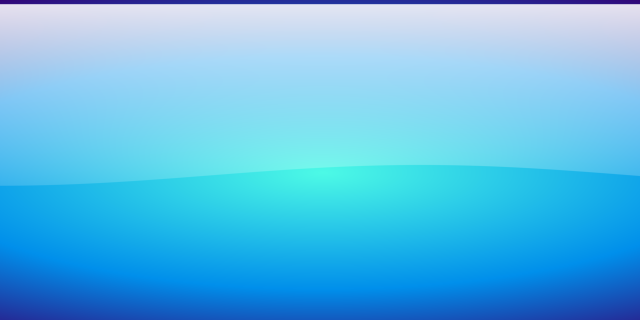
A WebGL 1 fragment shader for this background:

```glsl
precision highp float;

uniform vec2 u_resolution;

// Elliptical glow: aqua core, azure ring, violet rim
vec3 glowColor(vec2 uv) {
  float radius = length((uv - vec2(0.505, 0.46)) * vec2(0.58, 1.0));
  vec3 aqua = vec3(0.30, 0.98, 0.90);
  vec3 azure = vec3(0.0, 0.56, 0.92);
  vec3 violet = vec3(0.20, 0.0, 0.45);
  vec3 inner = mix(aqua, azure, clamp(radius / 0.365, 0.0, 1.0));
  return mix(inner, violet, smoothstep(0.0, 1.0, 0.5) * 2.0 * clamp((radius - 0.365) / 0.255, 0.0, 1.0));
}

// Height of the gently rolling waterline
float waveHeight(float x) {
  return 0.452 + 0.0325 * cos((x - 0.658) * 4.78);
}

void main() {
  vec2 uv = gl_FragCoord.xy / u_resolution;
  float edge = 0.75 / u_resolution.y;
  float top = 0.987;

  // White veil between the waterline and the top strip
  float wave = waveHeight(uv.x);
  float veil = smoothstep(wave - edge, wave + edge, uv.y)
             * (1.0 - smoothstep(top - edge, top + edge, uv.y));
  float opacity = mix(0.19, 0.88, (uv.y - 0.44) / (top - 0.44));

  vec3 color = mix(glowColor(uv), vec3(1.0), veil * opacity);
  gl_FragColor = vec4(color, 1.0);
}
```
